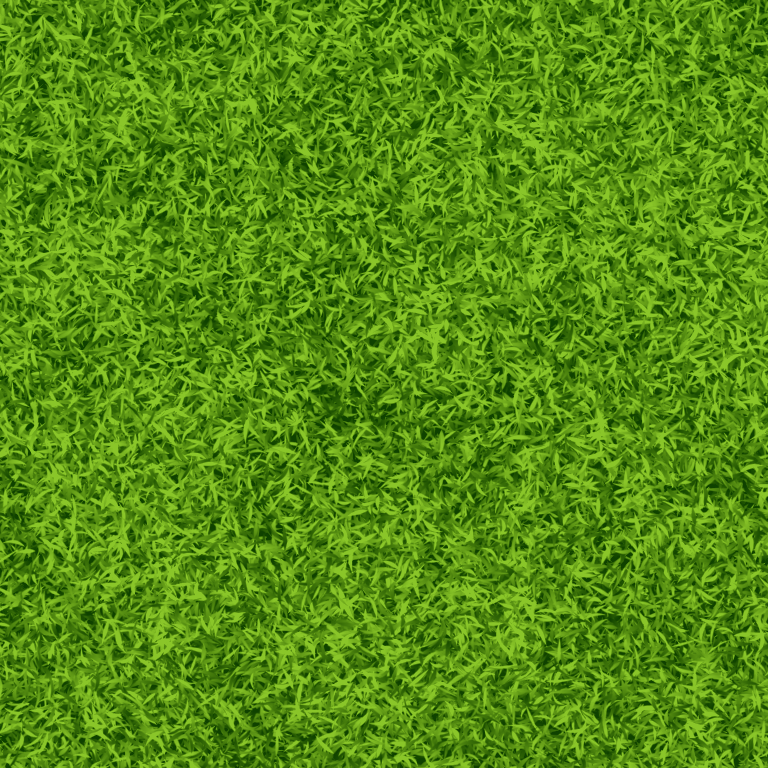
This texture is drawn by a Shadertoy shader. Its source:

```glsl
// Dense lawn seen from above: short curved grass blades layered over dark gaps.

float hash(vec2 p) {
    return fract(sin(dot(p, vec2(127.1, 311.7))) * 43758.5453);
}

float valueNoise(vec2 p) {
    vec2 cell = floor(p), f = fract(p);
    f = f * f * (3.0 - 2.0 * f);
    return mix(mix(hash(cell), hash(cell + vec2(1, 0)), f.x),
               mix(hash(cell + vec2(0, 1)), hash(cell + vec2(1, 1)), f.x), f.y);
}

// Returns the blade's coverage in x and its position from root to tip (-1..1) in y.
vec2 blade(vec2 p, vec2 seed, float blur) {
    float angle = 6.2832 * hash(seed + 3.1);
    float halfLength = mix(0.42, 0.82, hash(seed + 5.7));
    float halfWidth = mix(0.06, 0.115, hash(seed + 8.3));
    float bend = 0.4 * (hash(seed + 11.9) - 0.5);

    float c = cos(angle), s = sin(angle);
    vec2 q = vec2(c * p.x + s * p.y, c * p.y - s * p.x);
    float along = q.x / halfLength;
    float across = abs(q.y - bend * (along * along - 0.4));
    float taper = halfWidth * (1.0 - along * along) * (1.1 - 0.4 * along);
    float cover = smoothstep(-blur, blur, taper - across);
    cover *= 1.0 - smoothstep(0.9, 1.1, abs(along));
    return vec2(cover, along);
}

vec3 grassColor(float tone) {
    tone = clamp(tone, 0.0, 1.0);
    vec3 color = mix(vec3(0.06, 0.255, 0.0), vec3(0.54, 0.775, 0.0), tone);
    color.b = 0.16 * pow(tone, 1.5);
    return color;
}

void mainImage(out vec4 fragColor, in vec2 fragCoord) {
    vec2 uv = fragCoord / iResolution.y;
    const float cells = 45.0;
    const int layers = 16;
    float blur = max(0.065, 0.75 * cells / iResolution.y);

    // Shaded ground between the blades
    float tone = 0.3 * valueNoise(uv * 60.0);

    // Blades from the bottom layer to the top, one per grid cell
    for (int k = 0; k < layers; k++) {
        float height = float(k) / float(layers - 1);
        vec2 layerSeed = vec2(17.3, 29.7) * float(k);
        vec2 p = uv * cells + vec2(hash(layerSeed), hash(layerSeed + 1.7));
        vec2 home = floor(p);
        for (int j = -1; j <= 1; j++) {
            for (int i = -1; i <= 1; i++) {
                vec2 cell = home + vec2(i, j);
                vec2 seed = cell + layerSeed;
                vec2 root = cell + vec2(hash(seed + 0.4), hash(seed + 21.6));
                vec2 b = blade(p - root, seed, blur);
                float bladeTone = 0.36 + 0.42 * height
                                + 0.95 * (hash(seed + 14.2) - 0.5) + 0.18 * b.y;
                tone = mix(tone, min(bladeTone, 1.08), 0.95 * b.x);
            }
        }
    }

    // Faint uneven lighting, then deeper contrast between blades and gaps
    tone += 0.14 * (valueNoise(uv * 9.0) - 0.5);
    tone = 0.58 + 1.22 * (tone - 0.6);
    fragColor = vec4(grassColor(tone), 1.0);
}
```
